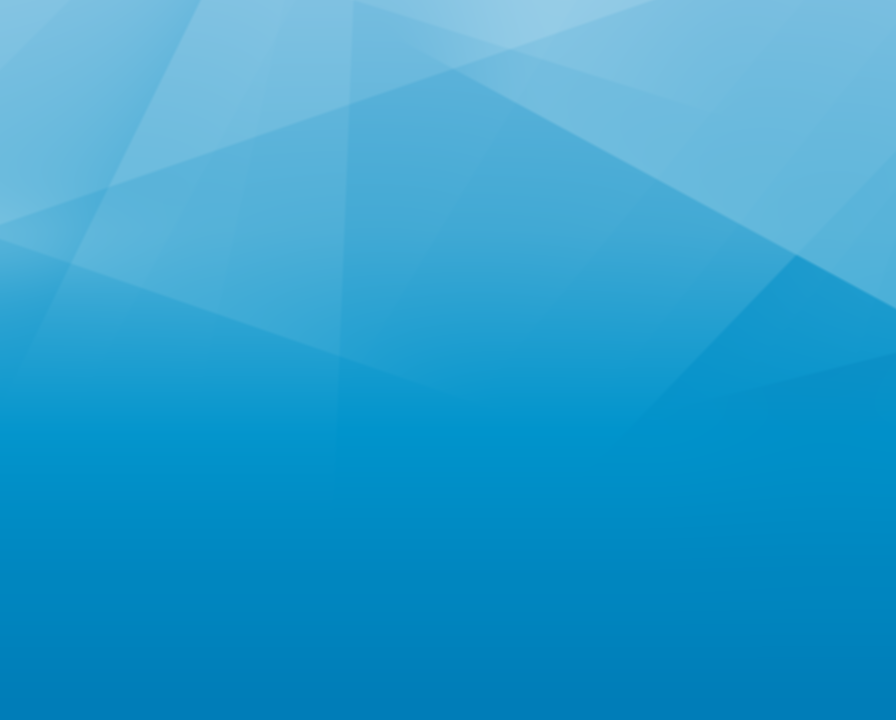
Write a Shadertoy shader that draws this background.

```glsl
// Overlapping translucent facets on a vertical blue gradient.
// Each facet is a soft half-plane that lightens or deepens the colour below,
// with its strength faded along or away from its edge.

#define EDGE_SOFTNESS 0.003
#define LIGHT_STRENGTH 1.0
#define SHADE_STRENGTH 1.0
#define RIPPLE_STRENGTH 0.014
#define RIPPLE_COUNT 7

const vec3 DEEP_BLUE = vec3(0.0, 0.49, 0.72);
const vec3 RICH_BLUE = vec3(0.0, 0.525, 0.75);
const vec3 CLEAR_BLUE = vec3(0.0, 0.58, 0.80);
const vec3 SKY_BLUE = vec3(0.25, 0.66, 0.83);
const vec3 PALE_BLUE = vec3(0.40, 0.71, 0.86);
const vec3 SHADE_BLUE = vec3(0.0, 0.555, 0.78);

float hash(float n) {
    return fract(sin(n * 91.7) * 4375.85);
}

// Signed distance to the line a-b in canvas heights, positive on its left
float side(vec2 p, vec2 a, vec2 b) {
    vec2 aspect = vec2(iResolution.x / iResolution.y, 1.0);
    vec2 along = normalize((b - a) * aspect);
    vec2 offset = (p - a) * aspect;
    return along.x * offset.y - along.y * offset.x;
}

float cover(float d) {
    return smoothstep(-EDGE_SOFTNESS, EDGE_SOFTNESS, d);
}

// Half-plane that is strongest at its edge and decays inward
float fadingCover(float d, float reach) {
    return cover(d) * exp(-max(d, 0.0) / reach);
}

vec3 backdrop(float y) {
    vec3 c = mix(DEEP_BLUE, RICH_BLUE, smoothstep(0.0, 0.2, y));
    c = mix(c, CLEAR_BLUE, clamp((y - 0.2) / 0.2, 0.0, 1.0));
    c = mix(c, SKY_BLUE, clamp((y - 0.4) / 0.28, 0.0, 1.0));
    return mix(c, PALE_BLUE, clamp((y - 0.68) / 0.32, 0.0, 1.0));
}

// Faint steep bands scattered over the upper half
float ripples(vec2 p) {
    float sum = 0.0;
    for (int i = 0; i < RIPPLE_COUNT; i++) {
        float n = float(i) + 1.0;
        vec2 foot = vec2((n - 0.5) / float(RIPPLE_COUNT), 0.4);
        vec2 tip = foot + vec2(mix(0.04, 0.35, hash(n)), 0.5);
        sum += fadingCover(side(p, foot, tip), 0.08);
    }
    return sum * smoothstep(0.42, 0.7, p.y);
}

void mainImage(out vec4 fragColor, in vec2 fragCoord) {
    vec2 p = fragCoord / iResolution.xy;
    vec3 color = backdrop(p.y);

    // Edges of the large facets
    float steepLeft = side(p, vec2(0.0, 0.434), vec2(0.224, 1.0));
    float rising = side(p, vec2(0.0, 0.688), vec2(0.729, 1.0));
    float falling = side(p, vec2(0.0, 0.668), vec2(0.573, 0.422));
    float upright = side(p, vec2(0.371, 0.256), vec2(0.3945, 1.0));
    float topRight = side(p, vec2(0.3945, 1.0), vec2(0.768, 0.854));
    float longRight = side(p, vec2(0.508, 0.903), vec2(1.0, 0.571));
    float rightCut = side(p, vec2(1.0, 0.79), vec2(0.612, 0.288));
    float lowRight = side(p, vec2(1.0, 0.51), vec2(0.781, 0.442));
    float corner = side(p, vec2(0.0, 0.903), vec2(0.078, 1.0));

    // Light panes
    float light = 0.10 * cover(rising);
    light += 0.065 * cover(upright) * smoothstep(0.25, 0.75, p.y);
    light += 0.08 * fadingCover(falling, 0.1) * (1.0 - smoothstep(0.25, 0.58, p.x));
    light += 0.07 * cover(topRight) * (1.0 - smoothstep(0.62, 0.85, p.x));
    light += (0.11 + 0.07 * exp(-max(longRight, 0.0) / 0.12))
           * cover(longRight) * smoothstep(0.42, 0.62, p.x);
    light += 0.04 * cover(corner);
    light += RIPPLE_STRENGTH * ripples(p);

    // Glow where the left panes meet
    vec2 glowOffset = (p - vec2(0.0, 0.665)) * vec2(6.0, 16.0);
    light += 0.08 * exp(-dot(glowOffset, glowOffset));
    color = mix(color, vec3(1.0), light * LIGHT_STRENGTH);

    // Shaded panes
    float shade = 0.17 * fadingCover(steepLeft, 0.09) * smoothstep(0.4, 0.6, p.y);
    float belowLong = 1.0 - cover(longRight);
    shade += cover(rightCut) * mix(0.08, 0.5, belowLong)
           * exp(-max(rightCut, 0.0) / 0.35) * smoothstep(0.3, 0.48, p.y);
    color = mix(color, SHADE_BLUE, shade * SHADE_STRENGTH);

    float lowShade = 0.28 * fadingCover(lowRight, 0.13) * smoothstep(0.72, 0.95, p.x);
    color = mix(color, DEEP_BLUE, lowShade * SHADE_STRENGTH);

    fragColor = vec4(color, 1.0);
}
```
